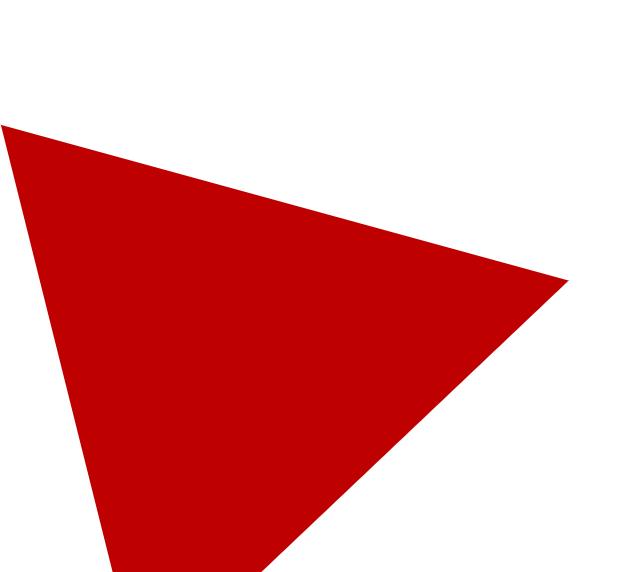
Give the GLSL for this background, as a Shadertoy shader.

```glsl
// A large tilted red triangle on white, its lowest corner below the canvas.

const vec3 PAPER_WHITE = vec3(1.0);
const vec3 DEEP_RED = vec3(0.75, 0.0, 0.0);

// Corners in units of canvas height, in clockwise order
const vec2 LEFT_CORNER = vec2(0.0015, 0.7817);
const vec2 RIGHT_CORNER = vec2(0.9942, 0.5095);
const vec2 LOW_CORNER = vec2(0.2467, -0.1994);

const float EDGE_SOFTNESS_PX = 1.0;

// Signed distance to the line from a to b, positive on its left side
float lineDistance(vec2 p, vec2 a, vec2 b) {
    vec2 dir = normalize(b - a);
    return dot(p - a, vec2(-dir.y, dir.x));
}

// Intersection of three half planes, negative inside
float triangleDistance(vec2 p, vec2 a, vec2 b, vec2 c) {
    return max(lineDistance(p, a, b),
               max(lineDistance(p, b, c), lineDistance(p, c, a)));
}

void mainImage(out vec4 fragColor, in vec2 fragCoord) {
    vec2 p = fragCoord / iResolution.y;
    float dist = triangleDistance(p, LEFT_CORNER, RIGHT_CORNER, LOW_CORNER);

    // Coverage with a smooth edge
    float softness = EDGE_SOFTNESS_PX / iResolution.y;
    float coverage = clamp(0.5 - dist / softness, 0.0, 1.0);

    fragColor = vec4(mix(PAPER_WHITE, DEEP_RED, coverage), 1.0);
}
```
